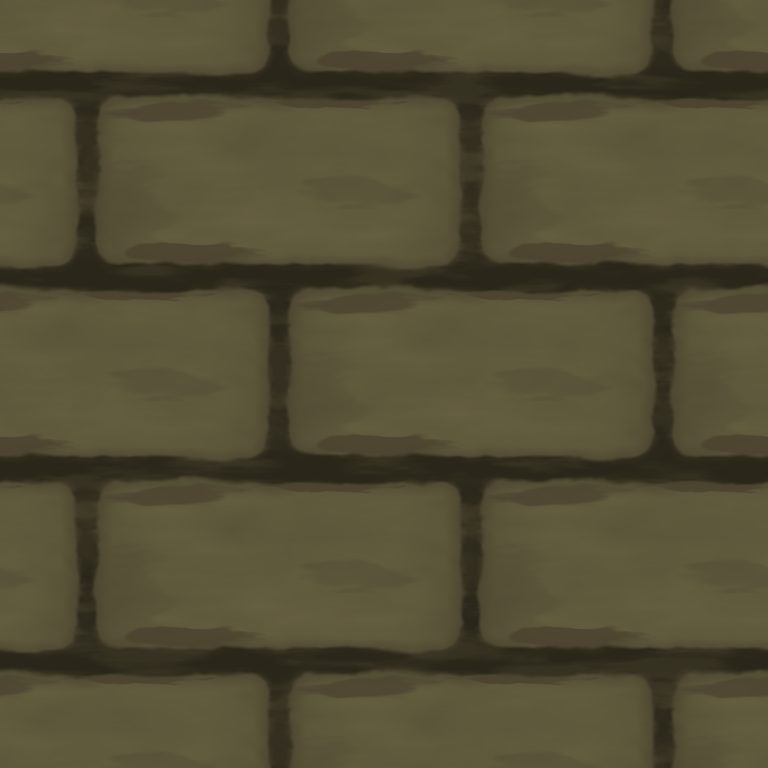
This texture is drawn by a Shadertoy shader. Its source:

```glsl
// Painted olive brick wall in running bond with dark, ragged mortar joints.
#define BRICKS vec2(2.0, 4.0)          // repeats across and down
#define BOND_ORIGIN vec2(0.227, 0.557) // joint position, in bricks
#define HALF_SIZE vec2(0.2345, 0.1085) // half a brick, in canvas units
#define CORNER 0.026
#define WOBBLE 0.020                   // raggedness shared by all bricks
#define WEAR 0.007                     // raggedness that differs per brick
#define SOFTNESS 0.0035
#define STONE vec3(0.366, 0.342, 0.232)
#define STONE_SHADE vec3(0.285, 0.262, 0.185)
#define STAIN vec3(0.275, 0.235, 0.170)
#define MORTAR vec3(0.165, 0.150, 0.098)
#define MORTAR_LIGHT vec3(0.262, 0.240, 0.162)

float hash(vec2 p) {
    vec3 q = fract(p.xyx * vec3(0.1031, 0.1030, 0.0973));
    q += dot(q, q.yzx + 33.33);
    return fract((q.x + q.y) * q.z);
}

// Value noise that wraps after a whole number of cells.
float noise(vec2 p, vec2 period, float seed) {
    vec2 i = floor(p), f = fract(p);
    f = f * f * (3.0 - 2.0 * f);
    vec2 a = mod(i, period) + seed, b = mod(i + 1.0, period) + seed;
    return mix(mix(hash(a), hash(vec2(b.x, a.y)), f.x),
               mix(hash(vec2(a.x, b.y)), hash(b), f.x), f.y);
}

float fbm(vec2 uv, vec2 cells, float seed) {
    float sum = 0.0, weight = 0.533;
    for (int i = 0; i < 4; i++) {
        sum += weight * noise(uv * cells, cells, seed);
        cells *= 2.0;
        weight *= 0.5;
        seed += 17.0;
    }
    return sum;
}

float roundBox(vec2 p, vec2 halfSize, float radius) {
    vec2 q = abs(p) - halfSize + radius;
    return length(max(q, 0.0)) + min(max(q.x, q.y), 0.0) - radius;
}

// Soft ragged ellipse in brick coordinates.
float smudge(vec2 f, vec2 center, vec2 radius, float ragged) {
    return 1.0 - smoothstep(0.65, 1.0, length((f - center) / radius) + ragged);
}

void mainImage(out vec4 fragColor, in vec2 fragCoord) {
    vec2 uv = fragCoord / iResolution.xy;

    // Brick layout: every other row is shifted by half a brick.
    vec2 cell = uv * BRICKS - BOND_ORIGIN;
    cell.x -= 0.5 * mod(floor(cell.y), 2.0);
    vec2 f = fract(cell);
    vec2 p = (f - 0.5) / BRICKS;
    p.y -= 0.003 * sin(6.2831853 * f.x);

    // Ragged outline.
    float local = fbm(f, vec2(7.0, 5.0), 3.0) - 0.5;
    float global = fbm(uv, vec2(20.0, 28.0), 41.0) - 0.5;
    float d = roundBox(p, HALF_SIZE, CORNER) + WOBBLE * local + WEAR * global;
    float joint = smoothstep(-SOFTNESS, SOFTNESS, d);

    // Stone face: broad mottling and faint horizontal brush strokes.
    float mottle = fbm(f, vec2(4.0, 3.0), 71.0) - 0.5;
    float strokes = fbm(f, vec2(5.0, 14.0), 113.0) - 0.5;
    vec3 stone = STONE * (1.0 + 0.13 * mottle + 0.08 * strokes + 0.05 * global);
    stone *= 1.03 - 0.09 * smoothstep(0.28, 0.5, abs(f.x - 0.5));

    // Stains and chips found on every brick.
    float ragged = 1.3 * strokes + 0.8 * local;
    vec2 tilted = f - vec2(0.0, 0.16 * (f.x - 0.27));
    float topStain = smudge(tilted, vec2(0.25, 0.855), vec2(0.22, 0.075), ragged);
    float lowChip = smudge(f, vec2(0.28, 0.125), vec2(0.16, 0.05), 1.6 * ragged);
    float topFleck = smudge(f, vec2(0.56, 0.91), vec2(0.22, 0.03), 3.0 * ragged);
    float bruise = smudge(f, vec2(0.69, 0.45), vec2(0.15, 0.09), ragged);
    float dullSide = smudge(f, vec2(0.10, 0.35), vec2(0.12, 0.30), ragged);
    stone = mix(stone, STAIN, 0.60 * topStain);
    stone = mix(stone, STAIN, 0.65 * max(lowChip, topFleck));
    stone = mix(stone, STONE_SHADE, 0.30 * bruise + 0.20 * dullSide);

    // Worn, darker rim.
    float rim = smoothstep(-0.020, 0.002, d + 0.012 * strokes);
    stone = mix(stone, STONE_SHADE, 0.60 * rim);

    // Mortar: streaked, lighter in the upright joints and along chipped lips.
    float streaks = fbm(uv, vec2(10.0, 48.0), 151.0);
    float upright = 1.0 - smoothstep(0.065, 0.115, abs(p.y));
    float lip = 1.0 - smoothstep(0.001, 0.010, d);
    float light = 0.50 * smoothstep(0.45, 0.75, streaks)
                + 0.40 * upright * smoothstep(0.25, 0.65, 0.5 + global)
                + 0.35 * lip * smoothstep(0.40, 0.60, 0.5 + strokes);
    vec3 mortar = mix(MORTAR, MORTAR_LIGHT, clamp(light, 0.0, 1.0));

    fragColor = vec4(mix(stone, mortar, joint), 1.0);
}
```
